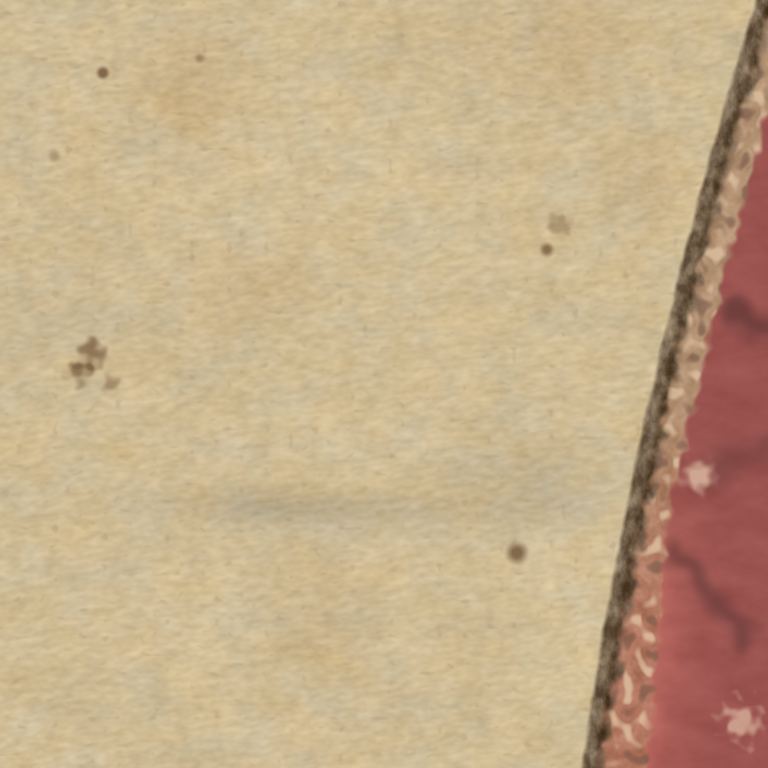
Give the GLSL for this texture, as a three.js fragment shader.

```glsl
// Aged parchment beside a curved ink rule and a worn red painted field.
// Layered gradient noise makes stains and fibres; distances to a parabola
// place the ink, the flaking margin and the paint.
varying vec2 vUv;

vec2 hashGradient(vec2 cell) {
  vec3 q = fract(vec3(cell.xyx) * vec3(0.1031, 0.1030, 0.0973));
  q += dot(q, q.yzx + 33.33);
  float angle = 6.2832 * fract((q.x + q.y) * q.z);
  return vec2(cos(angle), sin(angle));
}

// Gradient noise, roughly -0.7 to 0.7
float gradientNoise(vec2 p) {
  vec2 i = floor(p), f = fract(p);
  vec2 u = f * f * f * (f * (f * 6.0 - 15.0) + 10.0);
  vec2 e = vec2(1.0, 0.0);
  float a = dot(hashGradient(i), f);
  float b = dot(hashGradient(i + e.xy), f - e.xy);
  float c = dot(hashGradient(i + e.yx), f - e.yx);
  float d = dot(hashGradient(i + e.xx), f - e.xx);
  return mix(mix(a, b, u.x), mix(c, d, u.x), u.y);
}

float fbm(vec2 p) {
  float sum = 0.0, gain = 0.6;
  for (int i = 0; i < 4; i++) {
    sum += gain * gradientNoise(p);
    p = mat2(1.6, 1.2, -1.2, 1.6) * p + 7.3;
    gain *= 0.55;
  }
  return sum;
}

// Soft elliptical stain
float stain(vec2 p, vec2 center, vec2 radius) {
  vec2 d = (p - center) / radius;
  return exp(-dot(d, d));
}

// Small spot with a blurred, uneven rim
float spot(vec2 p, vec2 center, float radius, float rough) {
  float d = length(p - center) / radius + rough;
  return 1.0 - smoothstep(0.2, 1.25, d);
}

// Soft-edged stroke
float stroke(vec2 p, vec2 a, vec2 b, float width) {
  vec2 pa = p - a, ba = b - a;
  float t = clamp(dot(pa, ba) / dot(ba, ba), 0.0, 1.0);
  return 1.0 - smoothstep(0.0, width, length(pa - ba * t));
}

vec3 parchment(vec2 p) {
  float cloud = fbm(p * vec2(6.0, 8.0) + 3.0);
  float mottle = fbm(p * vec2(22.0, 30.0) + 11.0);
  float warmth = fbm(p * vec2(14.0, 18.0) + 41.0);
  vec2 tilted = vec2(p.x + 0.1 * p.y, p.y - 0.12 * p.x);
  float fibre = gradientNoise(tilted * vec2(48.0, 120.0))
    + 0.6 * gradientNoise(tilted * vec2(95.0, 170.0) + 9.0);
  vec3 color = vec3(0.81, 0.735, 0.585);
  color += 0.035 * cloud + 0.06 * mottle + 0.05 * fibre;
  color += vec3(0.025, -0.01, -0.06) * warmth;

  // Broad warm, grey and pale areas
  float warm = stain(p, vec2(0.71, 0.95), vec2(0.12, 0.07))
    + stain(p, vec2(0.24, 0.89), vec2(0.07, 0.08))
    + stain(p, vec2(0.33, 0.63), vec2(0.07, 0.05))
    + stain(p, vec2(0.85, 0.76), vec2(0.05, 0.05))
    + 0.8 * stain(p, vec2(0.41, 0.18), vec2(0.06, 0.05));
  float grey = stain(p, vec2(0.36, 0.342), vec2(0.13, 0.025))
    + 0.8 * stain(p, vec2(0.70, 0.38), vec2(0.10, 0.05))
    + 0.4 * stain(p, vec2(0.60, 0.335), vec2(0.32, 0.02))
    + 0.4 * stain(p, vec2(0.05, 0.57), vec2(0.13, 0.05));
  float pale = stain(p, vec2(0.42, 0.72), vec2(0.18, 0.10))
    + stain(p, vec2(0.77, 0.18), vec2(0.10, 0.18));
  color -= vec3(0.025, 0.04, 0.05) * warm;
  color -= vec3(0.075, 0.06, 0.035) * grey * (1.0 + 1.5 * mottle);
  color += 0.015 * pale;

  // Sparse flecks and isolated brown spots
  float fleck = smoothstep(0.3, 0.6, gradientNoise(p * vec2(62.0, 85.0) + 19.0));
  float rough = 0.9 * gradientNoise(p * 70.0);
  float marks = 0.7 * spot(p, vec2(0.118, 0.541), 0.021, rough)
    + 0.7 * spot(p, vec2(0.104, 0.514), 0.017, rough)
    + 0.5 * spot(p, vec2(0.144, 0.501), 0.012, rough)
    + 0.9 * spot(p, vec2(0.673, 0.280), 0.015, 0.0)
    + spot(p, vec2(0.134, 0.905), 0.009, 0.0)
    + 0.8 * spot(p, vec2(0.712, 0.675), 0.010, 0.0)
    + 0.4 * spot(p, vec2(0.729, 0.706), 0.018, rough)
    + 0.5 * spot(p, vec2(0.260, 0.924), 0.007, 0.0)
    + 0.4 * spot(p, vec2(0.071, 0.797), 0.009, 0.0);
  color = mix(color, vec3(0.64, 0.55, 0.43), 0.3 * fleck);
  return mix(color, vec3(0.46, 0.35, 0.24), clamp(marks, 0.0, 0.85));
}

vec3 redPaint(vec2 p, float inset) {
  vec3 color = vec3(0.605, 0.325, 0.31) + 0.06 * fbm(p * vec2(16.0, 30.0) + 5.0);
  color += vec3(0.12, 0.08, 0.06) * exp(-inset * 30.0) * (1.0 - smoothstep(0.2, 0.4, p.y));
  vec2 q = p + 0.02 * vec2(gradientNoise(p * 24.0), gradientNoise(p * 24.0 + 31.0));
  float dark = stroke(q, vec2(0.88, 0.28), vec2(0.97, 0.17), 0.026)
    + 0.7 * stroke(q, vec2(0.92, 0.385), vec2(1.0, 0.42), 0.04)
    + 1.3 * stroke(q, vec2(0.955, 0.595), vec2(1.0, 0.57), 0.03);
  color = mix(color, vec3(0.38, 0.22, 0.21), 0.55 * dark);
  float rough = 1.3 * gradientNoise(p * 65.0 + 4.0);
  float chips = spot(p, vec2(0.910, 0.380), 0.022, 0.5 * rough)
    + 0.8 * spot(p, vec2(0.966, 0.060), 0.026, rough);
  return mix(color, vec3(0.84, 0.69, 0.60), clamp(chips, 0.0, 0.9));
}

// Flaking strip between the ink and the paint
vec3 margin(vec2 p) {
  float grain = gradientNoise(p * vec2(52.0, 44.0) + 8.0);
  vec3 color = mix(vec3(0.70, 0.47, 0.38), vec3(0.70, 0.57, 0.45), smoothstep(0.15, 0.55, p.y));
  color += 0.18 * fbm(p * 34.0 + 2.0);
  color = mix(color, vec3(0.87, 0.76, 0.63), 0.8 * smoothstep(0.08, 0.45, grain));
  return mix(color, vec3(0.46, 0.33, 0.28), 0.6 * smoothstep(0.12, 0.5, -grain));
}

void main() {
  vec2 p = vUv;
  float wobble = 0.006 * gradientNoise(p * 19.0) + 0.007 * gradientNoise(p * 52.0);
  float across = p.x - (0.773 + 0.143 * p.y + 0.084 * p.y * p.y);
  float stripWidth = mix(0.066, 0.043, smoothstep(0.0, 0.4, p.y));
  float inset = across - stripWidth + 1.6 * wobble;

  vec3 color = parchment(p);
  color = mix(color, margin(p), smoothstep(-0.004, 0.004, across));
  color = mix(color, redPaint(p, max(inset, 0.0)), smoothstep(-0.005, 0.005, inset));

  // Uneven ink, crisp on the left and frayed on the right
  float ink = smoothstep(-0.019, -0.011, across + 0.3 * wobble)
    * (1.0 - smoothstep(0.004, 0.021, across + 2.2 * wobble));
  float wear = fbm(p * vec2(50.0, 36.0) + 13.0);
  vec3 inkColor = vec3(0.42, 0.35, 0.275) + 0.22 * wear;
  inkColor -= 0.10 * exp(-pow((across - 0.005) / 0.006, 2.0));
  color = mix(color, inkColor, ink * clamp(0.9 - 0.5 * wear, 0.5, 1.0));
  gl_FragColor = vec4(clamp(color, 0.0, 1.0), 1.0);
}
```
